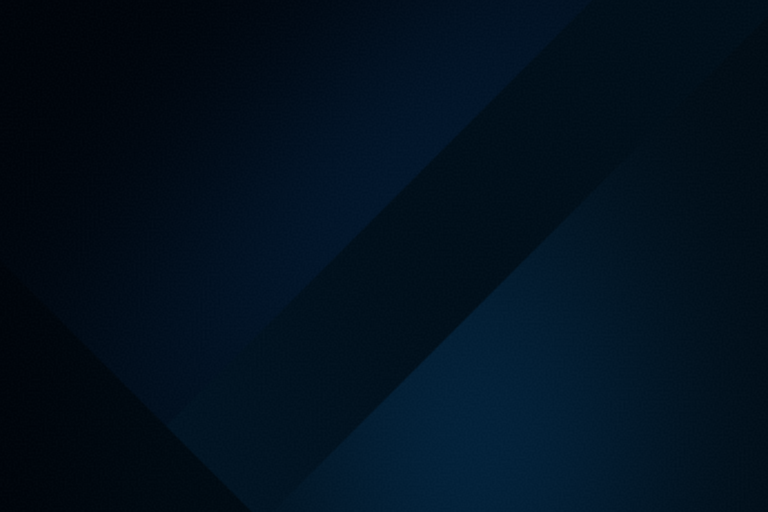
Reproduce this background procedurally as a WebGL 1 fragment shader.

```glsl
precision highp float;

uniform vec2 u_resolution;

// Diagonal edges, in units of canvas height
const float BAND_UPPER = 0.157;
const float BAND_LOWER = 0.532;
const float CORNER_EDGE = 0.492;
const float EDGE_SOFTNESS = 0.003;
const float DIAGONAL = 0.70711;

// Panel colours
const vec3 NIGHT = vec3(0.001, 0.018, 0.042);
const vec3 UPPER_GLOW = vec3(0.009, 0.070, 0.128);
const vec3 BAND_DARK = vec3(0.004, 0.060, 0.104);
const vec3 BAND_LIGHT = vec3(0.007, 0.079, 0.138);
const vec3 LOWER_BASE = vec3(0.006, 0.047, 0.080);
const vec3 LOWER_GLOW = vec3(0.008, 0.087, 0.150);
const vec3 CORNER_LIGHT = vec3(0.002, 0.043, 0.076);

// Glow placement: the upper one is measured across and along the band
const vec2 UPPER_CENTER = vec2(0.0, 1.0);
const vec2 UPPER_RADIUS = vec2(0.36, 0.92);
const vec2 LOWER_CENTER = vec2(0.92, 0.13);
const vec2 LOWER_RADIUS = vec2(0.42, 0.60);

const float GRAIN_SCALE = 230.0;
const float GRAIN_AMOUNT = 0.016;

vec2 gradient(vec2 cell) {
  float angle = 6.28318 * fract(sin(dot(cell, vec2(127.1, 311.7))) * 43758.5);
  return vec2(cos(angle), sin(angle));
}

float gradientNoise(vec2 p) {
  vec2 cell = floor(p);
  vec2 f = fract(p);
  vec2 blend = f * f * (3.0 - 2.0 * f);
  vec2 e = vec2(1.0, 0.0);
  float a = dot(gradient(cell), f);
  float b = dot(gradient(cell + e.xy), f - e.xy);
  float c = dot(gradient(cell + e.yx), f - e.yx);
  float d = dot(gradient(cell + e.xx), f - e.xx);
  return mix(mix(a, b, blend.x), mix(c, d, blend.x), blend.y);
}

float glow(vec2 p, vec2 center, vec2 radius) {
  vec2 q = (p - center) / radius;
  return exp(-dot(q, q));
}

// Smooth step across an edge, from a signed distance
float edgeMask(float dist) {
  return smoothstep(-EDGE_SOFTNESS, EDGE_SOFTNESS, dist);
}

void main() {
  vec2 p = gl_FragCoord.xy / u_resolution.y;
  p.x += 0.5 * (1.5 - u_resolution.x / u_resolution.y);

  // Distances across and along the diagonal band
  float across = (p.x - p.y - BAND_UPPER) * DIAGONAL;
  float along = (p.x + p.y) * DIAGONAL;

  // Panel shading
  vec3 upper = NIGHT + UPPER_GLOW * glow(vec2(across, along), UPPER_CENTER, UPPER_RADIUS);
  vec3 band = mix(BAND_LIGHT, BAND_DARK, smoothstep(0.3, 1.0, along));
  vec3 lower = LOWER_BASE + LOWER_GLOW * glow(p, LOWER_CENTER, LOWER_RADIUS);
  vec3 corner = mix(NIGHT, CORNER_LIGHT, smoothstep(-0.1, 0.45, p.x));

  // Layering
  vec3 color = mix(upper, band, edgeMask(across));
  color = mix(color, lower, edgeMask((p.x - p.y - BAND_LOWER) * DIAGONAL));
  color = mix(color, corner, edgeMask((CORNER_EDGE - p.x - p.y) * DIAGONAL));

  // Fine grain
  color += GRAIN_AMOUNT * gradientNoise(p * GRAIN_SCALE);
  gl_FragColor = vec4(clamp(color, 0.0, 1.0), 1.0);
}
```
